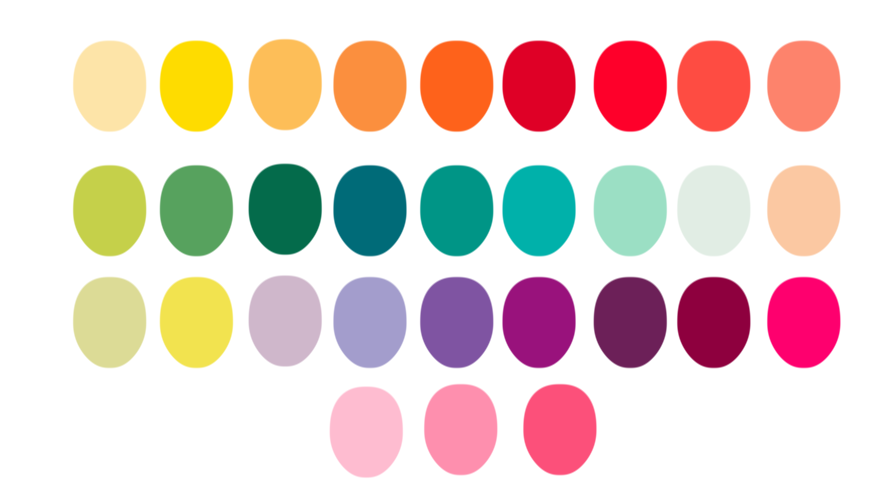
Reproduce this pattern procedurally as a WebGL 1 fragment shader.

```glsl
precision highp float;

uniform vec2 u_resolution;

// Lengths are in canvas heights
#define ASPECT 1.803
#define HALF_SIZE vec2(0.0735, 0.0916)
#define ROUNDNESS 2.4
#define TAPER 0.26
#define FULL_ROW vec3(0.2207, 0.1746, 9.0)
#define SHORT_ROW vec3(0.7371, 0.1948, 3.0)
#define ROW_HEIGHTS vec4(0.8263, 0.5751, 0.3498, 0.1338)
#define PAPER vec3(1.0)

// Choose one of three neighbouring colours
vec3 pick(float i, vec3 a, vec3 b, vec3 c) {
  return i < 0.5 ? a : (i < 1.5 ? b : c);
}

vec3 warmRow(float i) {
  if (i < 2.5) return pick(i, vec3(253, 228, 168), vec3(254, 220, 0), vec3(253, 190, 88));
  if (i < 5.5) return pick(i - 3.0, vec3(251, 143, 62), vec3(254, 98, 27), vec3(223, 0, 38));
  return pick(i - 6.0, vec3(254, 0, 42), vec3(254, 76, 66), vec3(253, 131, 108));
}

vec3 greenRow(float i) {
  if (i < 2.5) return pick(i, vec3(197, 208, 74), vec3(87, 162, 94), vec3(4, 107, 75));
  if (i < 5.5) return pick(i - 3.0, vec3(0, 107, 120), vec3(0, 149, 134), vec3(0, 177, 170));
  return pick(i - 6.0, vec3(155, 223, 196), vec3(225, 237, 228), vec3(251, 200, 162));
}

vec3 violetRow(float i) {
  if (i < 2.5) return pick(i, vec3(220, 219, 150), vec3(242, 227, 79), vec3(207, 183, 203));
  if (i < 5.5) return pick(i - 3.0, vec3(163, 157, 204), vec3(127, 84, 162), vec3(153, 18, 124));
  return pick(i - 6.0, vec3(108, 32, 88), vec3(142, 0, 62), vec3(254, 0, 110));
}

vec3 pinkRow(float i) {
  return pick(i, vec3(254, 188, 208), vec3(254, 143, 174), vec3(252, 80, 122));
}

vec3 swatchColor(float row, float column) {
  vec3 rgb = row < 0.5 ? warmRow(column)
           : row < 1.5 ? greenRow(column)
           : row < 2.5 ? violetRow(column)
           : pinkRow(column);
  return rgb / 255.0;
}

// 1.0 where two whole numbers agree
float same(float a, float b) {
  return 1.0 - step(0.5, abs(a - b));
}

// Small hand-placed irregularities
vec2 nudge(float row, float column) {
  if (row > 2.5) return vec2(-0.0047 * same(column, 1.0), -0.005 * same(column, 0.0));
  float shift = 0.004 * same(column, 2.0) - 0.009 * same(column, 5.0) - 0.0065 * same(column, 7.0);
  return vec2(shift, 0.003 * same(column, 2.0));
}

// Rounded swatch, narrower toward its foot
float swatchDistance(vec2 p) {
  vec2 q = p / HALF_SIZE;
  float below = max(-q.y, 0.0);
  q.x *= 1.0 + TAPER * below * below;
  vec2 powers = pow(abs(q) + 0.0001, vec2(ROUNDNESS));
  return (pow(powers.x + powers.y, 1.0 / ROUNDNESS) - 1.0) * HALF_SIZE.x;
}

void main() {
  vec2 p = gl_FragCoord.xy / u_resolution * vec2(ASPECT, 1.0);

  // Row bands split halfway between neighbouring rows
  vec3 splits = 0.5 * (ROW_HEIGHTS.xyz + ROW_HEIGHTS.yzw);
  float row = dot(step(vec3(p.y), splits), vec3(1.0));
  float height = row < 0.5 ? ROW_HEIGHTS.x
               : row < 1.5 ? ROW_HEIGHTS.y
               : row < 2.5 ? ROW_HEIGHTS.z
               : ROW_HEIGHTS.w;

  // Nearest column: layout holds start, pitch and count
  vec3 layout_ = row < 2.5 ? FULL_ROW : SHORT_ROW;
  float column = floor((p.x - layout_.x) / layout_.y + 0.5);
  column = clamp(column, 0.0, layout_.z - 1.0);
  vec2 center = vec2(layout_.x + column * layout_.y, height) + nudge(row, column);

  float pixel = 1.0 / u_resolution.y;
  float cover = 1.0 - smoothstep(-pixel, pixel, swatchDistance(p - center));
  gl_FragColor = vec4(mix(PAPER, swatchColor(row, column), cover), 1.0);
}
```
